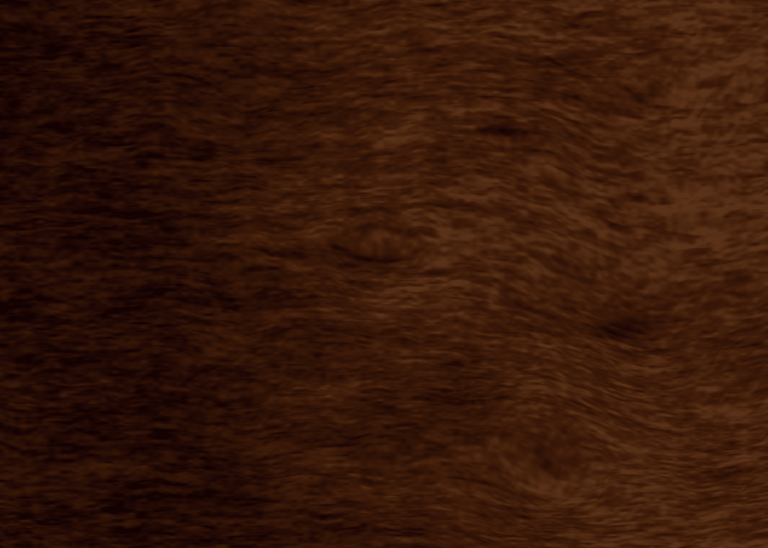
This texture is drawn by a Shadertoy shader. Its source:

```glsl
// Dark walnut board: very fine, short fibres that drift around two knots,
// over a broad tone that rises from near black (left) to warm brown (right).
// Layered stretched value noise builds one tone, which a colour ramp tints.

float hash(vec2 cell) {
    uvec2 u = uvec2(ivec2(cell)) * uvec2(1597334673u, 3812015801u);
    uint h = (u.x ^ u.y) * 1597334673u;
    h = (h ^ (h >> 15)) * 2246822519u;
    h ^= h >> 13;
    return float(h >> 8) / 16777216.0;
}

// Value noise in -1..1
float noise(vec2 p) {
    vec2 i = floor(p), f = fract(p);
    f = f * f * (3.0 - 2.0 * f);
    float low = mix(hash(i), hash(i + vec2(1, 0)), f.x);
    float high = mix(hash(i + vec2(0, 1)), hash(i + vec2(1, 1)), f.x);
    return 2.0 * mix(low, high, f.y) - 1.0;
}

float fbm(vec2 p) {
    float sum = 0.0, gain = 0.5;
    for (int i = 0; i < 4; i++) {
        sum += gain * noise(p);
        p = mat2(0.8, 0.6, -0.6, 0.8) * p * 2.03 + 17.3;
        gain *= 0.5;
    }
    return sum;
}

// Soft elliptical spot, 1 at its centre
float spot(vec2 p, vec2 centre, vec2 radius) {
    vec2 d = (p - centre) / radius;
    return exp(-dot(d, d));
}

// Vertical shift that makes the fibres part around a knot
float knotBend(vec2 p, vec2 centre, vec2 radius, float strength) {
    return -strength * (p.y - centre.y) * spot(p, centre, radius);
}

// Fibres from long and soft to short and crisp, plus thin dark pores
float fibres(vec2 q) {
    float grain = 0.26 * noise(q * vec2(7.0, 60.0))
                + 0.42 * noise(q * vec2(20.0, 115.0) + 31.0)
                + 0.52 * noise(q * vec2(42.0, 170.0) + 67.0)
                + 0.34 * noise(q * vec2(95.0, 210.0) + 13.0);
    float pores = smoothstep(0.3, 0.8, noise(q * vec2(24.0, 165.0) + 91.0));
    return 0.36 * grain - 0.16 * pores;
}

// Short wavy cross figure, seen in the curly patches
float curl(vec2 p) {
    vec2 w = p + 0.010 * vec2(noise(p * 24.0), noise(p * 24.0 + 40.0));
    return noise(mat2(0.9, -0.43, 0.43, 0.9) * w * vec2(70.0, 130.0));
}

// Scattered dark spindles lying along the grain
float spindles(vec2 p, float aspect) {
    float sum = 0.0;
    for (int i = 0; i < 12; i++) {
        float k = float(i);
        vec2 centre = vec2(hash(vec2(k, 3.0)) * aspect, hash(vec2(k, 8.0)));
        float size = hash(vec2(k, 14.0));
        sum += mix(0.35, 0.8, size)
             * spot(p, centre, mix(vec2(0.03, 0.004), vec2(0.07, 0.011), size));
    }
    return sum;
}

vec3 woodColour(float tone) {
    vec3 ramp[6] = vec3[6](
        vec3(0.10, 0.02, 0.01), vec3(0.14, 0.04, 0.02), vec3(0.18, 0.07, 0.02),
        vec3(0.22, 0.09, 0.03), vec3(0.26, 0.12, 0.04), vec3(0.31, 0.16, 0.07));
    float s = clamp(tone * 6.0 - 0.5, -0.6, 5.8);
    int i = int(clamp(floor(s), 0.0, 4.0));
    return mix(ramp[i], ramp[i + 1], s - float(i));
}

void mainImage(out vec4 fragColor, in vec2 fragCoord) {
    vec2 p = fragCoord / iResolution.y;
    float aspect = iResolution.x / iResolution.y;
    vec2 eye = vec2(0.69, 0.555), burl = vec2(1.0, 0.165);
    float right = smoothstep(0.75, 1.25, p.x);

    // Grain coordinates: slow drift, small wobble, and parting at the knots
    vec2 q = p;
    q.y += 0.03 * noise(p * vec2(2.4, 2.6) + 5.0) + 0.010 * noise(p * vec2(7.0, 9.0));
    q.y += 0.0035 * noise(p * vec2(22.0, 26.0) + 3.0);
    q.y += knotBend(p, eye, vec2(0.12, 0.06), 0.6);
    q.y += knotBend(p, burl, vec2(0.18, 0.13), 0.65);
    q.y += 0.09 * right * spot(p, vec2(1.2, 0.36), vec2(0.5, 0.25));

    // Broad tone: dark left to light right, with cloudy patches
    float tone = mix(0.16, 0.74, smoothstep(0.05, 1.1, p.x + 0.2 * (p.y - 0.5)));
    tone += 0.20 * fbm(p * vec2(3.2, 5.0) + 11.0) + 0.14 * fbm(q * vec2(5.0, 24.0));
    tone += 0.14 * spot(p, vec2(0.82, 0.55), vec2(0.08, 0.12));
    tone += 0.17 * spot(p, vec2(1.36, 0.75), vec2(0.13, 0.22));
    tone += 0.12 * spot(p, burl, vec2(0.19, 0.14));

    // Knots, dark blotches and the seam above the burl
    vec2 ragged = p + 0.016 * vec2(fbm(p * 16.0), 0.8 * fbm(p * vec2(12.0, 34.0) + 9.0));
    vec2 d = ragged - eye;
    float lids = abs(d.y) - 0.032 * (1.0 - d.x * d.x / 0.008);
    tone -= 0.30 * exp(-pow(lids / 0.008, 2.0)) * spot(p, eye, vec2(0.11, 0.06));
    tone -= 0.28 * spot(ragged, eye - vec2(0.04, 0.025), vec2(0.09, 0.022));
    tone -= 0.22 * spot(ragged, burl, vec2(0.06, 0.05));
    tone -= 0.22 * spot(ragged, vec2(0.28, 0.38), vec2(0.08, 0.10));
    tone -= 0.20 * spot(ragged, vec2(0.78, 0.25), vec2(0.16, 0.09));
    tone -= 0.16 * spot(ragged, vec2(1.08, 0.85), vec2(0.18, 0.07));
    tone -= 0.5 * spindles(ragged, aspect);
    float seam = ragged.y - 0.46 + 0.09 * smoothstep(0.85, 1.22, p.x);
    tone -= 0.18 * exp(-pow(seam / 0.006, 2.0)) * smoothstep(0.75, 0.95, p.x);

    // Ease the light end so that the grain still shows on it
    tone = 0.5 + 0.52 * tanh((tone - 0.5) / 0.52);

    // Fine grain, with curly figure in patches
    float curly = smoothstep(0.0, 0.5, fbm(p * vec2(3.0, 3.5) + 53.0));
    curly = max(curly, spot(p, burl, vec2(0.2, 0.12)));
    tone += 0.04 + fibres(q) * mix(1.0, 0.75, curly) + 0.14 * curly * curl(q);

    fragColor = vec4(max(woodColour(tone), 0.0), 1.0);
}
```
